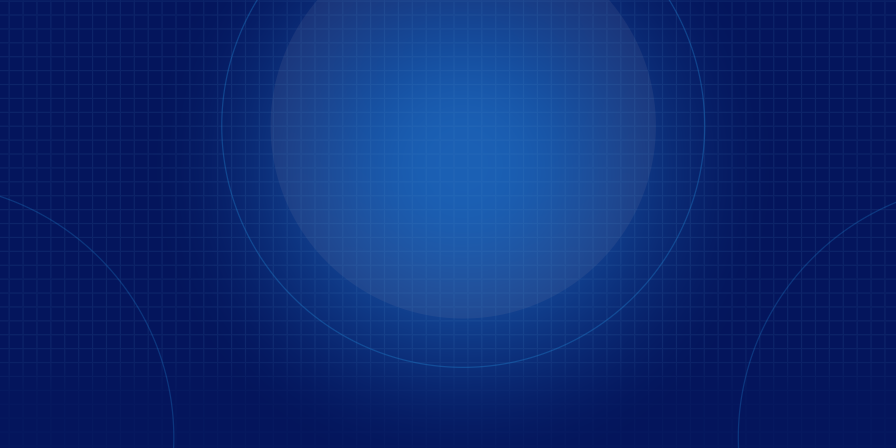
Give the GLSL for this background, as a Shadertoy shader.

```glsl
// Coverage of a thin stroke at a given distance from its centre line
float stroke(float dist, float halfWidth, float pixel) {
    float lo = max(dist - 0.5 * pixel, -halfWidth);
    float hi = min(dist + 0.5 * pixel, halfWidth);
    return clamp((hi - lo) / pixel, 0.0, 1.0);
}

float ring(vec2 p, vec2 center, float radius, float pixel) {
    return stroke(length(p - center) - radius, 0.0014, pixel);
}

void mainImage(out vec4 fragColor, in vec2 fragCoord) {
    float pixel = 1.0 / iResolution.y;
    vec2 p = fragCoord * pixel;
    p.x += 1.0 - 0.5 * iResolution.x * pixel;

    // Navy base with a soft blue glow
    vec3 navy = vec3(0.014, 0.083, 0.36);
    vec3 azure = vec3(0.105, 0.375, 0.705);
    float glow = 1.0 - smoothstep(0.04, 0.71, length(p - vec2(1.034, 0.63)));
    vec3 color = mix(navy, azure, glow);

    // Translucent disc, paler toward its rim
    vec2 discCenter = vec2(1.034, 0.719);
    float discDist = length(p - discCenter);
    float disc = clamp((0.43 - discDist) / pixel + 0.5, 0.0, 1.0);
    float rim = smoothstep(0.15, 0.43, discDist);
    color = mix(color, vec3(0.6, 0.56, 0.66), disc * rim * 0.11);

    // Fine square grid, fading near the bottom
    float spacing = 0.03103;
    vec2 cell = (fract((p - vec2(0.7031, 0.6562)) / spacing + 0.5) - 0.5) * spacing;
    float grid = max(stroke(cell.x, 0.0013, pixel), stroke(cell.y, 0.0013, pixel));
    float gridFade = mix(0.03, 0.12, smoothstep(0.1, 0.24, p.y));
    color = mix(color, vec3(0.32, 0.58, 0.8), grid * gridFade);

    // Outlined circles around the disc and in the lower corners
    float outline = ring(p, discCenter, 0.539, pixel);
    for (float side = -1.0; side <= 1.0; side += 2.0) {
        vec2 cornerCenter = vec2(1.018 + 1.198 * side, 0.023);
        outline = max(outline, 0.8 * ring(p, cornerCenter, 0.568, pixel));
    }
    color = mix(color, vec3(0.12, 0.5, 0.8), outline * 0.38);

    fragColor = vec4(color, 1.0);
}
```
